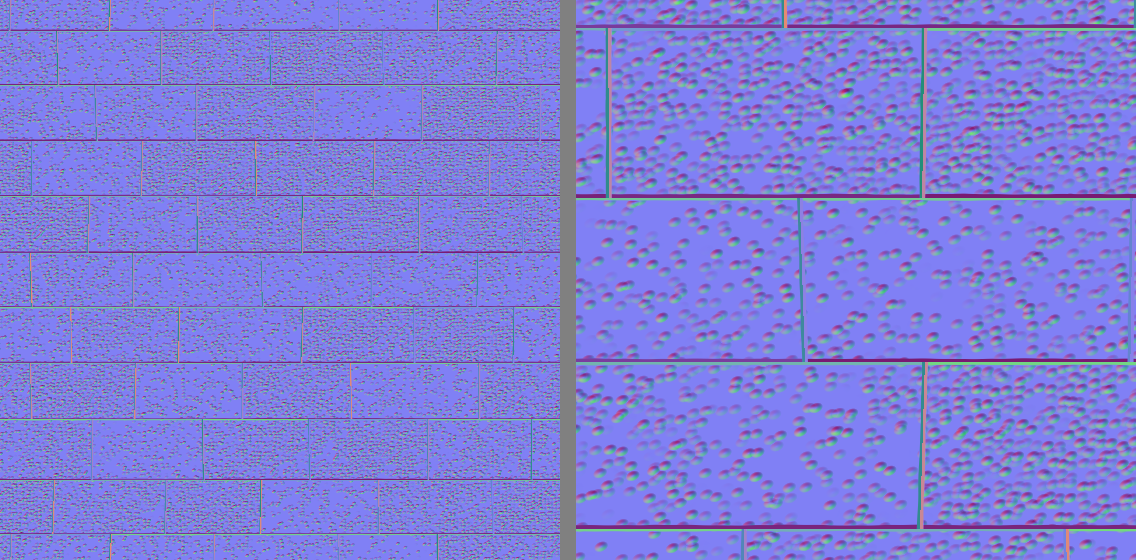
Left: the whole. Right: its middle third, enlarged.
A Shadertoy shader for this texture map:

```glsl
// Tangent-space normal map of a block wall: ten courses of five blocks each.
// Joints come from a jittered running bond, the stippled faces from cellular
// pits whose slopes are summed analytically; slopes are then encoded as colour.

const int COURSES = 10;
const float BLOCKS = 5.0;
const float PIT_CELLS = 160.0;
const float FLAT_Z = 0.92;

// Lower edge of each course, and its bond shift in block lengths
const float COURSE_BASE[10] = float[10](0.046, 0.143, 0.251, 0.352, 0.451,
                                        0.549, 0.650, 0.749, 0.848, 0.945);
const float BOND_SHIFT[10] = float[10](0.42, 0.74, 0.23, 0.67, 0.26,
                                       0.76, 0.32, 0.82, 0.45, 0.0);

float hash(vec2 p) {
    vec3 q = fract(p.xyx * 0.1031);
    q += dot(q, q.yzx + 33.33);
    return fract((q.x + q.y) * q.z);
}

// Layered sines that tile over the unit square, about -1 to 1
float waves(vec2 p) {
    vec2 t = p * 6.28318;
    return 0.4 * sin(5.0 * t.x + 2.0 * sin(3.0 * t.y))
         + 0.35 * sin(9.0 * t.y - 4.0 * t.x + 1.3)
         + 0.25 * sin(17.0 * t.x + 13.0 * t.y);
}

// Antialiased strip covering distances from zero to width
float strip(float dist, float width, float pixel) {
    return step(0.0, dist) * clamp((width - dist) / pixel + 0.5, 0.0, 1.0);
}

// Summed slopes of slanted oval pits; coverage is the share of cells pitted
vec2 pitSlope(vec2 p, float coverage) {
    const mat2 OVAL = mat2(2.4, -0.9, -0.9, 4.0);
    vec2 cell = floor(p);
    vec2 slope = vec2(0.0);
    for (int j = -1; j <= 1; j++)
    for (int i = -1; i <= 1; i++) {
        vec2 c = cell + vec2(i, j);
        vec2 id = mod(c, PIT_CELLS);
        vec2 jitter = vec2(hash(id + 3.7), hash(id + 71.3));
        vec2 d = p - c - 0.5 - 0.7 * (jitter - 0.5);
        vec2 outward = OVAL * d;
        float falloff = max(1.0 - dot(d, outward), 0.0);
        float present = smoothstep(0.0, 0.12, coverage - hash(id + 151.9));
        float depth = mix(0.25, 0.8, hash(id + 211.1));
        slope -= outward * falloff * depth * present;
    }
    return slope;
}

// Steep slopes lose blue, as fine relief averages out
vec3 encodeNormal(vec2 slope) {
    float steepness = length(slope);
    vec2 tilt = slope * min(1.0, 0.8 / max(steepness, 0.001));
    float z = max(FLAT_Z - 1.3 * length(tilt), -0.1);
    return 0.5 + 0.5 * vec3(tilt, z);
}

void mainImage(out vec4 fragColor, in vec2 fragCoord) {
    vec2 uv = fragCoord / iResolution.xy;
    vec2 pixel = 1.0 / iResolution.xy;

    // Course holding this point; the last one wraps through the border
    float y = uv.y < COURSE_BASE[0] ? uv.y + 1.0 : uv.y;
    int course = 0;
    for (int k = 1; k < COURSES; k++)
        if (y >= COURSE_BASE[k]) course = k;
    float bottom = COURSE_BASE[course];
    float top = course == COURSES - 1 ? 1.0 + COURSE_BASE[0]
                                      : COURSE_BASE[course + 1];
    float row = float(course);

    // Nearest upright joint, shifted and slightly leaning
    float along = uv.x * BLOCKS - BOND_SHIFT[course];
    float joint = round(along);
    vec2 jointId = vec2(mod(joint, BLOCKS), row) + 11.0;
    float lean = (hash(jointId + 5.0) - 0.5) * 0.035 * (y - bottom) / (top - bottom);
    float across = (along - joint - 0.2 * (hash(jointId) - 0.5) - lean) / BLOCKS;
    float block = across < 0.0 ? joint - 1.0 : joint;
    vec2 blockId = vec2(mod(block, BLOCKS), row) + 31.0;

    // Stippled face, rougher on some blocks than others
    float coverage = mix(0.3, 1.0, hash(blockId)) + 0.15 * waves(uv);
    vec2 slope = pitSlope(uv * PIT_CELLS, coverage);

    // Bed joints: dark lower lips and green upper lips
    float wear = 0.0003 * waves(uv * 3.0);
    float lowerLip = strip(y - bottom, 0.0021 + wear, pixel.y);
    float upperLip = strip(top - y, 0.0016 + wear, pixel.y);
    slope = mix(slope, vec2(-0.05, -mix(0.5, 0.85, hash(blockId + 7.0))), lowerLip);
    slope = mix(slope, vec2(-0.1, mix(0.2, 0.75, hash(blockId + 13.0))), upperLip);

    // Upright joints: teal on the left, orange on the right, each worn apart
    float teal = strip(-across, 0.0016 + wear, pixel.x);
    float orange = strip(across, 0.0018 + wear, pixel.x);
    float tealDepth = mix(0.1, 0.75, hash(jointId + 17.0));
    float orangeDepth = mix(0.0, 0.85, hash(jointId + 23.0));
    slope = mix(slope, vec2(-tealDepth, 0.15 * tealDepth), teal);
    slope = mix(slope, vec2(orangeDepth, 0.1 * orangeDepth), orange);

    fragColor = vec4(encodeNormal(slope), 1.0);
}
```
